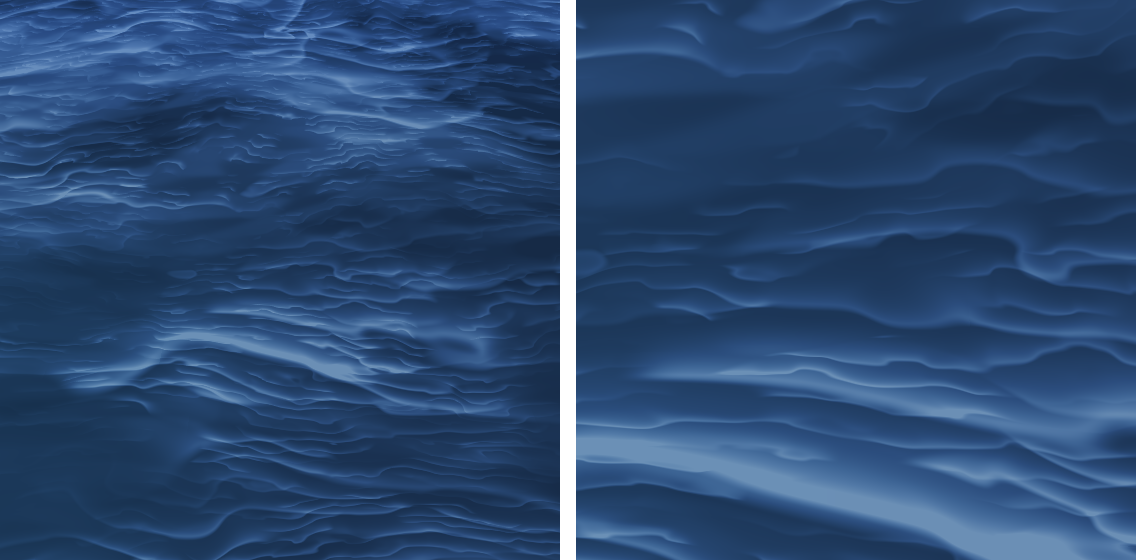
Left, the full canvas; right, a detail of the centre.
Write a WebGL 2 fragment shader that draws this texture.

```glsl
#version 300 es
precision highp float;

uniform vec2 u_resolution;
out vec4 fragColor;

vec3 hash3(vec2 cell) {
    vec3 q = vec3(dot(cell, vec2(127.1, 311.7)),
                  dot(cell, vec2(269.5, 183.3)),
                  dot(cell, vec2(419.2, 371.9)));
    return fract(sin(q) * 4375.85);
}

// Smooth cellular noise: random cell values blended by distance to jittered centres
float cellNoise(vec2 p) {
    vec2 cell = floor(p), local = fract(p);
    float total = 0.0, weightSum = 0.0;
    for (int y = -1; y <= 1; y++) {
        for (int x = -1; x <= 1; x++) {
            vec2 offset = vec2(x, y);
            vec3 h = hash3(cell + offset);
            vec2 delta = offset + h.xy - local;
            float weight = exp(-6.0 * dot(delta, delta));
            total += h.z * weight;
            weightSum += weight;
        }
    }
    return total / weightSum;
}

// Wave crests: a sharp lower edge that fades upward into the next dark face
float crestLayer(vec2 q, float seed) {
    float bend = cellNoise(q * vec2(1.1, 0.4) + seed);
    float detail = cellNoise(q * vec2(3.1, 1.3) - seed);
    float phase = q.y + 1.5 * bend + 0.4 * detail + 0.25 * sin(1.3 * q.x + seed);
    float blur = fwidth(phase);
    float f = fract(phase);
    float line = smoothstep(0.0, max(0.13, blur), f) * exp(-4.5 * f) * smoothstep(1.0, 0.8, f);
    float broken = smoothstep(0.35, 0.75, cellNoise(q * vec2(1.2, 0.8) + seed * 2.7));
    return line * broken * clamp(1.3 - 1.8 * blur, 0.0, 1.0);
}

vec3 waterColor(float light) {
    vec3 ramp[6] = vec3[6](
        vec3(0.085, 0.165, 0.275), vec3(0.13, 0.24, 0.39), vec3(0.17, 0.30, 0.49),
        vec3(0.24, 0.39, 0.58), vec3(0.32, 0.47, 0.65), vec3(0.42, 0.56, 0.71));
    float t = clamp(light, 0.0, 1.0) * 5.0;
    int i = min(int(t), 4);
    return mix(ramp[i], ramp[i + 1], t - float(i));
}

void main() {
    vec2 uv = gl_FragCoord.xy / u_resolution;

    // Foreshortened water plane; waves shrink toward the top
    float nearness = 1.3 - uv.y;
    vec2 p = vec2((uv.x - 0.5) / nearness, -4.0 * log(nearness));
    p.y += 0.12 * sin(3.1 * p.x + 1.7 * p.y) + 0.05 * sin(7.3 * p.x - 2.3 * p.y);

    float swell = cellNoise(p * vec2(1.5, 1.3) + 4.3);
    float patches = smoothstep(0.35, 0.75, cellNoise(p * vec2(2.3, 1.7) + 21.0));
    float ripple = cellNoise(p * vec2(7.0, 8.0) + 9.0) - 0.5;
    float far = smoothstep(0.48, 0.76, uv.y + 0.16 * (swell - 0.5));

    // Crests from broad swell to fine chop
    float crests = 0.0, frequency = 1.2, strength = 0.7;
    for (int i = 0; i < 4; i++) {
        crests += strength * crestLayer(p * frequency, 5.3 + 7.1 * float(i));
        frequency *= 2.15;
        strength *= i == 0 ? 1.25 : 0.8;
    }

    // Dark sheltered faces below, open sky reflection above
    float nearLight = 0.06 + 0.14 * (swell - 0.5) + 0.08 * ripple
                    + crests * (0.12 + 1.15 * patches) - 0.05 * uv.x;
    float farLight = 0.23 + 0.55 * (swell - 0.5) + 0.28 * ripple
                   + crests * (0.75 + 0.5 * patches);
    vec3 color = waterColor(mix(nearLight, farLight, far));

    // Bluer distance and a faint green cast on the near left
    color *= mix(vec3(1.0), vec3(0.94, 0.98, 1.06), smoothstep(0.7, 1.0, uv.y));
    color += vec3(-0.004, 0.012, 0.008) * (1.0 - far) * smoothstep(0.7, 0.0, uv.x);
    fragColor = vec4(color, 1.0);
}
```
